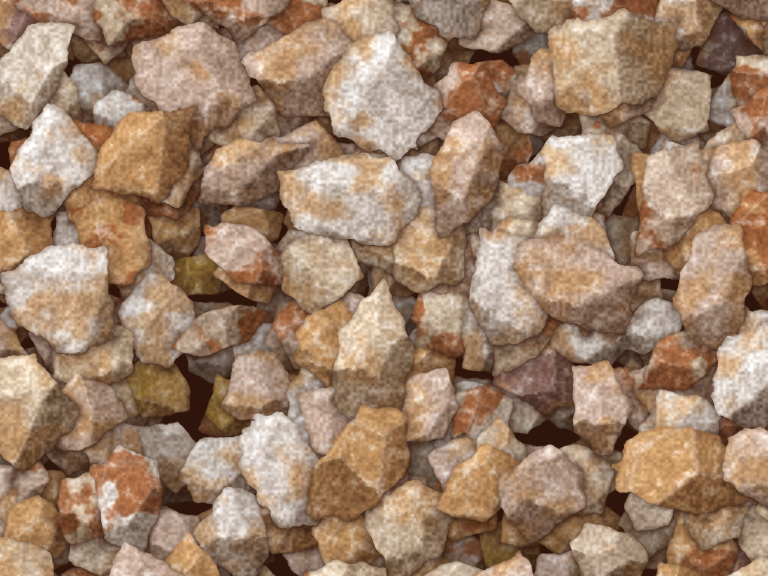
This texture is drawn by a Shadertoy shader. Its source:

```glsl
// Crushed gravel: a heap of angular cream, tan, rust and ochre stones.
// Jittered layers of stones are painted from the deep small ones up to the large
// top ones; each is a rough polygon with lit facets, stains and a contact shadow.

const float TAU = 6.2832;
const vec3 GAP    = vec3(0.18, 0.08, 0.04);
const vec3 WHITE  = vec3(0.84, 0.805, 0.78);
const vec3 CREAM  = vec3(0.82, 0.735, 0.63);
const vec3 PINK   = vec3(0.78, 0.675, 0.61);
const vec3 TAN    = vec3(0.76, 0.58, 0.39);
const vec3 OCHRE  = vec3(0.70, 0.55, 0.27);
const vec3 MAROON = vec3(0.56, 0.42, 0.38);
const vec3 RUST   = vec3(0.62, 0.35, 0.20);

float hash(vec2 p) {
    return fract(sin(dot(p, vec2(127.1, 311.7))) * 43758.5453);
}

float noise(vec2 p) {
    vec2 i = floor(p), f = fract(p);
    f = f * f * (3.0 - 2.0 * f);
    return mix(mix(hash(i), hash(i + vec2(1, 0)), f.x),
               mix(hash(i + vec2(0, 1)), hash(i + vec2(1, 1)), f.x), f.y);
}

float fbm(vec2 p) {
    float sum = 0.0, amp = 0.5;
    for (int i = 0; i < 4; i++) {
        sum += amp * noise(p);
        p = p * 2.03 + 17.3;
        amp *= 0.5;
    }
    return sum / 0.94;
}

vec2 direction(float a) { return vec2(cos(a), sin(a)); }

float smoothMax(float a, float b, float k) {
    float h = max(k - abs(a - b), 0.0) / k;
    return max(a, b) + 0.25 * h * h * k;
}

// Signed distance to an irregular, stretched polygon of about unit radius
float outline(vec2 q, vec2 seed) {
    vec2 axis = direction(TAU * hash(seed + 3.1));
    float stretch = mix(1.0, 1.28, hash(seed + 4.7));
    q = vec2(dot(q, axis) / stretch, dot(q, vec2(-axis.y, axis.x)) * stretch);
    float d = -1.0;
    for (int k = 0; k < 6; k++) {
        vec2 s = seed + float(k) * 1.37;
        float a = (float(k) + 0.75 * hash(s + 5.3)) * TAU / 6.0;
        d = smoothMax(d, dot(q, direction(a)) - mix(0.66, 0.96, hash(s + 8.9)), 0.07);
    }
    return d;
}

// Facet normal in xyz, closeness to a worn ridge in w
vec4 facets(vec2 q, vec2 seed) {
    vec2 tilt = 0.5 * (vec2(hash(seed + 11.3), hash(seed + 12.9)) - 0.5);
    float low = 0.45 - dot(q, tilt), second = 9.0;
    float weight = exp(-40.0 * low);
    vec3 normal = weight * normalize(vec3(tilt, 1.0));
    for (int k = 0; k < 5; k++) {
        vec2 s = seed + float(k) * 2.11;
        vec2 slope = mix(0.6, 1.25, hash(s + 14.2))
                   * direction((float(k) + hash(s + 15.8)) * TAU / 5.0);
        float h = mix(0.62, 1.15, hash(s + 17.6)) - dot(q, slope);
        second = min(second, max(low, h));
        low = min(low, h);
        weight = exp(-40.0 * h);
        normal += weight * normalize(vec3(slope, 1.0));
    }
    return vec4(normalize(normal), exp(-26.0 * (second - low)));
}

vec3 mineral(float pick) {
    vec3 c = mix(WHITE, CREAM, smoothstep(0.20, 0.32, pick));
    c = mix(c, PINK, smoothstep(0.50, 0.58, pick));
    c = mix(c, TAN, smoothstep(0.74, 0.84, pick));
    c = mix(c, OCHRE, step(0.945, pick));
    return mix(c, MAROON, step(0.975, pick));
}

vec3 stoneColour(vec2 p, vec2 q, vec2 seed, float d, float grain, float grit) {
    vec4 facet = facets(q + 0.2 * (grain - 0.5), seed);
    float blotch = fbm(p * 19.0 + 50.0 * hash(seed + 21.7));
    float stained = hash(seed + 23.3);
    vec3 c = mineral(hash(seed + 25.9));
    c = mix(c, TAN, 0.75 * smoothstep(0.45, 0.7, blotch));
    c = mix(c, RUST, 0.75 * step(0.74, stained) * smoothstep(0.48, 0.6, blotch));
    c = mix(c, WHITE, 0.3 * facet.w + 0.4 * smoothstep(0.56, 0.75, grain));
    float light = dot(facet.xyz, normalize(vec3(-0.35, 0.55, 0.8)));
    float shade = 0.50 + 0.57 * max(light, 0.0);
    shade += 0.34 * (grain - 0.5) + 0.24 * (grit - 0.5);
    shade *= mix(0.84, 1.0, smoothstep(0.0, 0.09, -d));
    return c * pow(vec3(max(shade, 0.05)), vec3(0.9, 1.08, 1.24));
}

// Paints one layer of stones over the colour below
vec3 paintLayer(vec3 below, vec2 p, float cell, float share, float lit, float layer, vec2 grains) {
    float blur = 0.0008 + 0.5 / iResolution.y;
    float rough = 0.14 * (noise(p * 38.0) - 0.5) + 0.13 * (grains.x - 0.5);
    for (int j = 1; j >= -1; j--) {
        float row = floor(p.y / cell) + float(j);
        float shift = hash(vec2(row, layer * 7.7));
        float column = floor(p.x / cell + shift);
        for (int i = -1; i <= 1; i++) {
            vec2 id = vec2(column + float(i), row);
            vec2 seed = id * 1.713 + layer * 31.7;
            if (hash(seed + 1.9) > share) continue;
            vec2 jitter = 0.58 * (vec2(hash(seed + 6.1), hash(seed + 7.3)) - 0.5);
            vec2 centre = (id + 0.5 + jitter - vec2(shift, 0.0)) * cell;
            float size = cell * mix(0.46, 0.66, hash(seed + 9.7));
            vec2 q = (p - centre) / size;
            if (dot(q, q) > 4.5) continue;
            float d = outline(q, seed) + rough;
            float away = dot(q, vec2(0.45, -0.9)) / (length(q) + 0.01);
            float shadow = mix(0.2, 0.75, 0.5 + 0.5 * away) * exp(-max(d, 0.0) * size / 0.008);
            below = mix(below, GAP, shadow);
            float cover = 1.0 - smoothstep(-blur, blur, d * size);
            if (cover > 0.0) {
                vec3 stone = lit * stoneColour(p, q, seed, d, grains.x, grains.y);
                below = mix(below, stone, cover);
            }
        }
    }
    return below;
}

void mainImage(out vec4 fragColor, in vec2 fragCoord) {
    vec2 p = fragCoord / iResolution.y + 3.0;
    vec2 grains = vec2(fbm(p * 62.0), noise(p * 190.0));
    vec3 colour = GAP;
    colour = paintLayer(colour, p, 0.120, 1.00, 0.66, 5.0, grains);
    colour = paintLayer(colour, p, 0.105, 0.80, 0.84, 1.0, grains);
    colour = paintLayer(colour, p, 0.125, 0.80, 0.97, 2.0, grains);
    colour = paintLayer(colour, p, 0.145, 0.72, 1.03, 3.0, grains);
    colour = paintLayer(colour, p, 0.180, 0.38, 1.05, 4.0, grains);
    fragColor = vec4(clamp(colour, 0.0, 1.0), 1.0);
}
```
